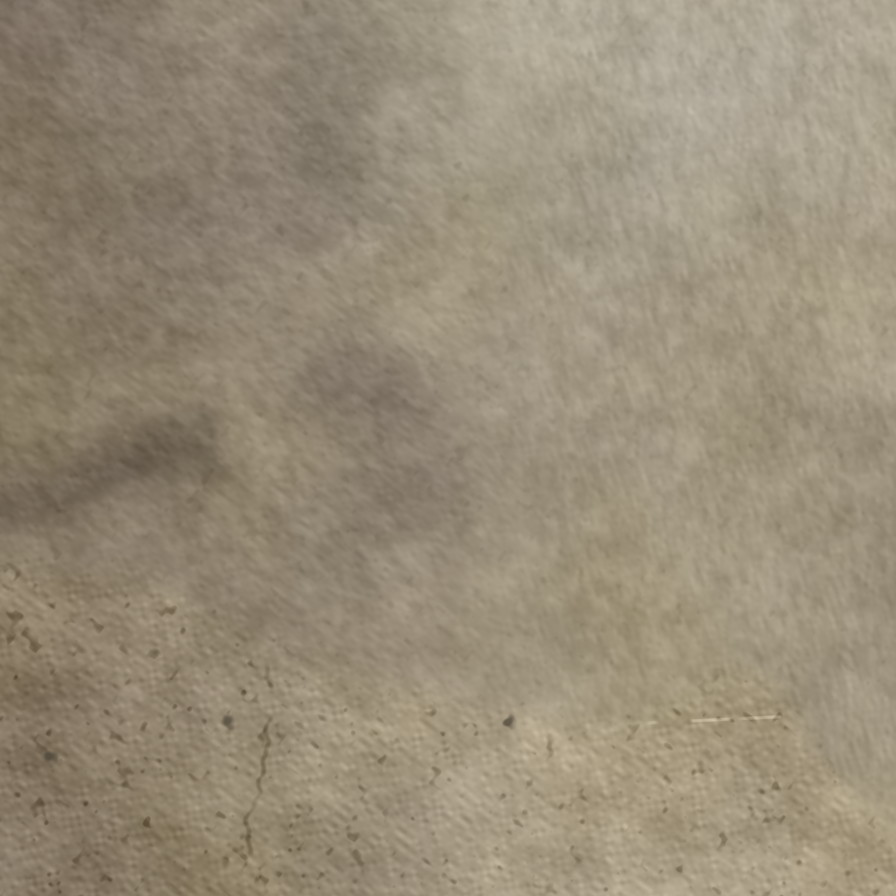
Reproduce this texture procedurally as a WebGL 1 fragment shader.

```glsl
precision highp float;
// Weathered concrete: soft mottled stains over a cool-to-warm wash, covered by
// fine brushed grain. A rough lower slab adds embossed grit, specks, pits, a
// hairline crack and a pale scratch, all built from value noise and distances.

#define STAIN_SCALE 5.0
#define STAIN_AMOUNT 0.10
#define GRAIN_SCALE 110.0
#define GRAIN_AMOUNT 0.105
#define GRIT_SCALE 170.0
#define GRIT_AMOUNT 0.085
#define SMEAR_AMOUNT 0.085
#define SPECK_AMOUNT 0.14
#define PIT_RADIUS 0.006
#define BROAD_CONTRAST 1.18

uniform vec2 u_resolution;

float hash(vec2 p) {
  vec3 q = fract(vec3(p.xyx) * 0.1031);
  q += dot(q, q.yzx + 33.33);
  return fract((q.x + q.y) * q.z);
}

float noise(vec2 p) {
  vec2 cell = floor(p), f = fract(p);
  f = f * f * (3.0 - 2.0 * f);
  return mix(mix(hash(cell), hash(cell + vec2(1.0, 0.0)), f.x),
             mix(hash(cell + vec2(0.0, 1.0)), hash(cell + 1.0), f.x), f.y);
}

float fbm(vec2 p) {
  float sum = 0.0, weight = 0.5;
  for (int i = 0; i < 5; i++) {
    sum += weight * noise(p);
    p = mat2(1.6, 1.2, -1.2, 1.6) * p + 17.3;
    weight *= 0.5;
  }
  return sum / 0.96875;
}

// Noise stretched along the given angle, centred on zero.
float brushedGrain(vec2 p, float angle) {
  vec2 along = vec2(cos(angle), sin(angle));
  vec2 q = vec2(dot(p, along) * 0.5, dot(p, vec2(-along.y, along.x)));
  q = q * GRAIN_SCALE + 40.0;
  return 0.5 * noise(q) + 0.5 * noise(q * 1.9 + 9.0) - 0.5;
}

float segmentDistance(vec2 p, vec2 a, vec2 b) {
  vec2 d = b - a;
  return length(p - a - d * clamp(dot(p - a, d) / dot(d, d), 0.0, 1.0));
}

// Soft elliptical patch, one at its centre.
float patchMask(vec2 p, vec2 centre, vec2 size) {
  vec2 q = (p - centre) / size;
  return exp(-dot(q, q));
}

void main() {
  vec2 uv = gl_FragCoord.xy / u_resolution;
  vec2 warp = vec2(fbm(uv * 6.0 + 3.0), fbm(uv * 6.0 + 31.0)) - 0.5;
  vec2 soft = uv + 0.12 * warp;

  // Broad wash: dim warm left, paler right, cool light at the top.
  vec3 dimWarm = vec3(0.540, 0.490, 0.420);
  vec3 paleWarm = vec3(0.622, 0.578, 0.494);
  vec3 coolLight = vec3(0.655, 0.624, 0.575);
  vec3 ochre = vec3(0.595, 0.540, 0.435);
  vec3 color = mix(dimWarm, paleWarm, smoothstep(0.02, 0.68, soft.x));
  color = mix(color, coolLight, 0.9 * patchMask(soft, vec2(0.70, 0.95), vec2(0.36, 0.28)));

  // Rough slab below a sloping, ragged edge, dim in its left corner.
  float edge = 0.39 - 0.32 * uv.x + 0.14 * patchMask(uv, vec2(0.84, uv.y), vec2(0.11, 1.0));
  float rough = 1.0 - smoothstep(-0.025, 0.02, uv.y - edge + 0.09 * warp.y);
  color = mix(color, ochre, 0.5 * rough);
  color += 0.04 * rough * (smoothstep(0.25, 0.6, soft.x) - patchMask(soft, vec2(0.0, 0.08), vec2(0.3, 0.2)));

  // Mottled stains and slight shifts between ochre and grey.
  float stain = fbm(soft * STAIN_SCALE + 7.0) - 0.5;
  float mottle = fbm(uv * vec2(20.0, 26.0) + 50.0) - 0.5;
  color += STAIN_AMOUNT * (stain + (0.8 + 0.5 * rough) * mottle);
  color.b -= 0.06 * (fbm(soft * 4.0 + 80.0) - 0.5);

  // Dusky smears, a pale cloud between them and a darker corner.
  float smear = exp(-pow(segmentDistance(soft, vec2(0.0, 0.44), vec2(0.24, 0.50)) / 0.035, 2.0));
  smear += 0.9 * patchMask(soft, vec2(0.39, 0.575), vec2(0.065, 0.035));
  smear += 0.6 * patchMask(soft, vec2(0.44, 0.48), vec2(0.08, 0.07));
  smear += 0.5 * patchMask(soft, vec2(0.35, 0.90), vec2(0.06, 0.18));
  smear += 0.5 * patchMask(soft, vec2(0.0, 1.0), vec2(0.22, 0.2));
  smear += 0.4 * patchMask(soft, vec2(0.68, 0.49), vec2(0.10, 0.05));
  color -= SMEAR_AMOUNT * smear * vec3(1.0, 0.98, 0.75);
  color += 0.045 * patchMask(soft, vec2(0.20, 0.54), vec2(0.15, 0.05));
  vec3 middle = vec3(0.600, 0.552, 0.480);
  color = middle + BROAD_CONTRAST * (color - middle);

  // Brushed grain turns from diagonal to steep toward the right.
  float grain = mix(brushedGrain(uv, -0.65), brushedGrain(uv + 2.0, -1.25), smoothstep(0.45, 0.65, soft.x));
  color += GRAIN_AMOUNT * grain * (1.0 - 0.3 * rough);

  // Embossed grit and small dark specks, strongest on the rough slab.
  vec2 gritPoint = mat2(0.8, 0.6, -0.6, 0.8) * uv * GRIT_SCALE + 60.0;
  float relief = noise(gritPoint) - noise(gritPoint + vec2(0.1, -0.65));
  color += GRIT_AMOUNT * relief * mix(0.3, 1.0, rough);
  float speck = smoothstep(0.68, 0.92, 0.6 * noise(gritPoint * 0.8 + 11.0) + 0.4 * noise(gritPoint.yx * 0.43));
  color -= SPECK_AMOUNT * speck * mix(0.25, 1.0, rough);

  // A short row of pits with ragged rims.
  float pits = 0.0;
  for (int i = 0; i < 3; i++) {
    float k = float(i);
    vec2 centre = vec2(0.055 + 0.145 * k + 0.056 * k * k, 0.155 + 0.04 * min(k, 1.0));
    float d = length((uv - centre) * vec2(1.0, 0.85)) + 0.007 * (noise(uv * 140.0) - 0.5);
    pits = max(pits, 1.0 - smoothstep(0.4 * PIT_RADIUS, 1.5 * PIT_RADIUS, d));
  }
  color = mix(color, vec3(0.30, 0.27, 0.22), 0.75 * pits);

  // Broken hairline crack and a thin pale scratch.
  float crackX = 0.285 + 0.035 * (noise(vec2(uv.y * 14.0, 4.0)) - 0.5) + 0.008 * noise(uv.yy * 70.0);
  float crack = 1.0 - smoothstep(0.0005, 0.0045, abs(uv.x - crackX));
  crack *= (1.0 - smoothstep(0.23, 0.28, uv.y)) * smoothstep(0.25, 0.65, noise(uv.yy * 28.0));
  color -= 0.11 * crack;
  float scratch = 1.0 - smoothstep(0.0005, 0.003, segmentDistance(uv, vec2(0.72, 0.193), vec2(0.87, 0.200)));
  color += 0.14 * scratch * smoothstep(0.2, 0.7, noise(uv.xx * 50.0));

  gl_FragColor = vec4(clamp(color, 0.0, 1.0), 1.0);
}
```
